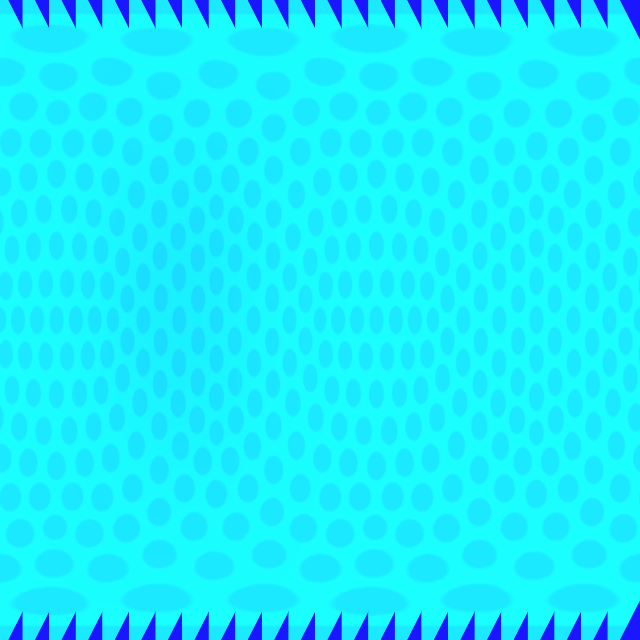
This pattern is drawn by a three.js fragment shader. Its source:

```glsl
// Unrolled dimpled ball: dots sit on a geodesic lattice (icosahedron, six steps
// per edge), so they form rows near the equator and stretch towards the poles.
// A soft shade lies on the left; blue sawteeth run along top and bottom.
varying vec2 vUv;

const float PI = 3.14159265;
const float PHI = 1.618034;
const float STEPS = 6.0;          // lattice steps along each icosahedron edge
const float DOT_RADIUS = 0.069;   // radians on the unit sphere
const float CORNER_RADIUS = 0.061;
const float SOFTNESS = 0.009;

const vec3 GROUND = vec3(0.10, 0.995, 1.0);
const vec3 DOT = vec3(0.10, 0.915, 1.0);
const vec3 TOOTH = vec3(0.10, 0.09, 1.0);

vec3 sphereDirection(float longitude, float latitude) {
  return vec3(sin(longitude) * cos(latitude), sin(latitude),
              cos(longitude) * cos(latitude));
}

// Sideways slip of the unrolled map: a slight lean, then a shift at the poles.
float polarSlip(float v) {
  float h = abs(v - 0.5);
  float lean = 0.0033 * sign(v - 0.5) * smoothstep(0.25, 0.37, h);
  return mix(lean, -0.010, smoothstep(0.39, 0.43, h));
}

vec3 mirror(vec3 p, vec3 normal) {
  return p - 2.0 * min(dot(p, normal), 0.0) * normal;
}

// Folds the whole sphere onto one icosahedron face.
vec3 foldToFace(vec3 p) {
  vec3 n = vec3(0.5 / PHI, -0.5, 0.5 * PHI);
  p = abs(p);
  p = mirror(p, n);
  p = mirror(p, n.zxy);
  return mirror(p, n.yzx);
}

// Evens out the lattice spacing once it is projected on the sphere.
float cornerWeight(float k) {
  return sin(0.9 * k / STEPS);
}

// Coverage by the dots of one face.
float dotCoverage(vec3 p) {
  vec3 corner = vec3(PHI, 1.0, 0.0);
  float cover = 0.0;
  for (int a = 0; a <= 6; a++) {
    for (int b = 0; b <= 6; b++) {
      float i = float(a);
      float j = float(b);
      float k = STEPS - i - j;
      if (k < -0.5) break;
      vec3 q = normalize(corner * cornerWeight(i) + corner.zxy * cornerWeight(j)
                         + corner.yzx * cornerWeight(k));
      float isCorner = step(STEPS - 0.5, max(i, max(j, k)));
      float radius = mix(DOT_RADIUS, CORNER_RADIUS, isCorner);
      float inside = radius - distance(p, q);
      cover = max(cover, smoothstep(-SOFTNESS, SOFTNESS, inside));
    }
  }
  return cover;
}

// Right-angled teeth on both edges; the last one runs off the right side.
float toothCoverage(vec2 uv, float start, float period, float width, float slope) {
  float edge = min(uv.y, 1.0 - uv.y);
  float index = floor((uv.x - start) / period);
  float x = uv.x - start - index * period;
  float slant = (x * slope - edge) / length(vec2(1.0, slope));
  float limit = index > 22.5 ? 1.0 : width;
  return smoothstep(-0.0008, 0.0008, min(slant, limit - x));
}

// Broad shade that fades with the angle from its centre.
float shadeAmount(vec3 p, vec3 centre) {
  float angle = acos(clamp(dot(p, centre), -1.0, 1.0));
  return exp(-angle * angle / 0.55);
}

void main() {
  float turn = vUv.x - 0.0882;
  float latitude = (vUv.y - 0.5) * PI;
  vec3 p = sphereDirection((turn - polarSlip(vUv.y)) * 2.0 * PI, latitude);

  vec3 color = mix(GROUND, DOT, dotCoverage(foldToFace(p)));
  vec3 shadeCentre = sphereDirection((0.275 - 0.0882) * 2.0 * PI, 0.08);
  color.g -= 0.055 * shadeAmount(p, shadeCentre);

  float tooth = toothCoverage(vUv, 0.0129, 0.04155, 0.0223, 1.97);
  gl_FragColor = vec4(mix(color, TOOTH, tooth), 1.0);
}
```
